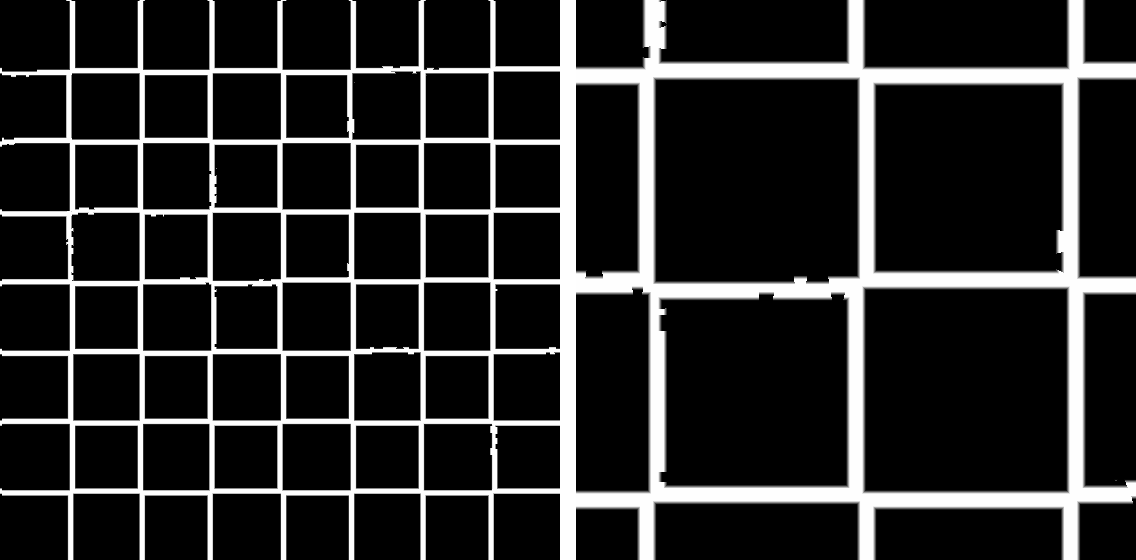
Left, the full canvas; right, a detail of the centre.
Reproduce this pattern procedurally as a WebGL 2 fragment shader.

```glsl
#version 300 es
precision highp float;
// White grid of eight by eight black cells. Each line segment swings to alternate
// sides of its true place, drifts slowly across the canvas, and has its two edges
// snapped to a coarse raster, so some segments show small steps and ragged nicks.

uniform vec2 u_resolution;
out vec4 fragColor;

const float CELLS = 8.0;
const float RASTER = 313.0;      // coarse steps across the canvas
const float HALF_LINE = 1.5;     // half line width, in raster steps
const float SOFTNESS = 0.0022;   // width of the edge ramp
const vec2 SWING = vec2(0.70, 0.53);
const vec2 JOINT_SHIFT = vec2(0.0033, -0.0026);
const vec3 CELL_COLOR = vec3(0.0);
const vec3 LINE_COLOR = vec3(0.995);

float hash(vec2 p) {
    vec3 q = fract(p.xyx * vec3(0.1031, 0.1030, 0.0973));
    q += dot(q, q.yzx + 33.33);
    return fract((q.x + q.y) * q.z);
}

vec2 gradientAt(vec2 lattice) {
    float angle = 6.28318 * hash(lattice);
    return vec2(cos(angle), sin(angle));
}

float gradientNoise(vec2 p) {
    vec2 i = floor(p);
    vec2 f = fract(p);
    vec2 blend = f * f * f * (f * (f * 6.0 - 15.0) + 10.0);
    vec2 right = vec2(1.0, 0.0);
    vec2 up = vec2(0.0, 1.0);
    float a = dot(gradientAt(i), f);
    float b = dot(gradientAt(i + right), f - right);
    float c = dot(gradientAt(i + up), f - up);
    float d = dot(gradientAt(i + 1.0), f - 1.0);
    return mix(mix(a, b, blend.x), mix(c, d, blend.x), blend.y);
}

// Small wobble of one edge, in raster steps.
float edgeWear(float along, float seed) {
    float fine = gradientNoise(vec2(along * 64.0, seed));
    float broad = gradientNoise(vec2(along * 7.0, seed + 41.0));
    return 0.10 * fine + 0.09 * broad;
}

// Smooth displacement of vertical (x) and horizontal (y) lines, in raster steps.
vec2 lineDrift(vec2 p) {
    vec2 tilt = vec2(0.4 + p.x + 0.2 * (1.0 - p.y), 1.3 * p.x * p.y - 1.3);
    vec2 warp = vec2(gradientNoise(p * 3.0 + 5.3), gradientNoise(p * 3.0 + 17.7));
    return tilt + 0.3 * warp;
}

// Coverage of the nearest inner grid line across one axis.
float gridLine(float across, float along, float joint, float drift, float swing,
               float seed, float ramp) {
    float index = clamp(floor(across * CELLS + 0.5), 1.0, CELLS - 1.0);
    float segment = floor((along - joint) * CELLS);
    float side = 1.0 - 2.0 * mod(index + segment, 2.0);
    float center = index / CELLS * RASTER + drift + swing * side;
    float lineSeed = seed + index * 7.31;
    float low = floor(center - HALF_LINE + edgeWear(along, lineSeed) + 0.5);
    float high = floor(center + HALF_LINE + edgeWear(along, lineSeed + 3.7) + 0.5);
    float inside = min(across - low / RASTER, high / RASTER - across);
    return clamp(inside / ramp + 0.5, 0.0, 1.0);
}

void main() {
    vec2 p = gl_FragCoord.xy / u_resolution;
    vec2 ramp = max(vec2(SOFTNESS), 1.0 / u_resolution);
    vec2 drift = lineDrift(p);
    float vertical = gridLine(p.x, p.y, JOINT_SHIFT.y, drift.x, SWING.x, 11.4, ramp.x);
    float horizontal = gridLine(p.y, p.x, JOINT_SHIFT.x, drift.y, SWING.y, 83.6, ramp.y);
    fragColor = vec4(mix(CELL_COLOR, LINE_COLOR, max(vertical, horizontal)), 1.0);
}
```
